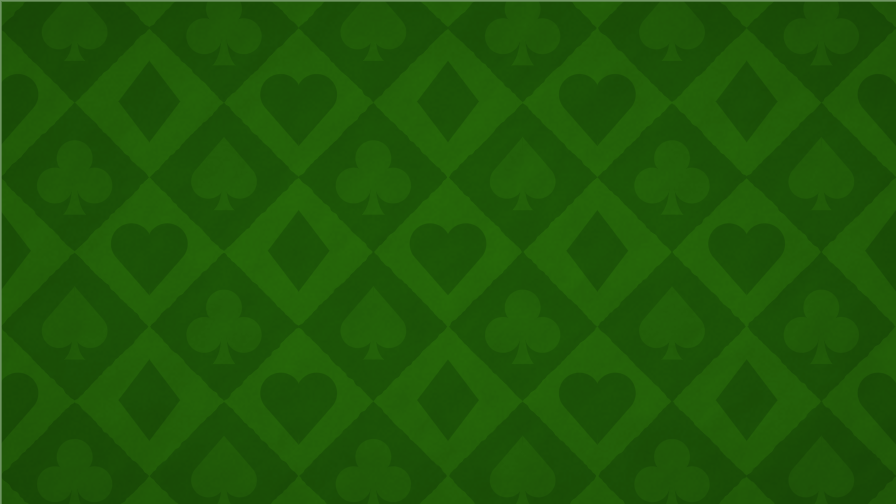
Give the GLSL for this pattern, as a WebGL 2 fragment shader.

```glsl
#version 300 es
precision highp float;
// Green card-table cloth: a diamond checker with tone-on-tone card suits.

#define CELLS_ACROSS 6.0
#define WEAR 0.09
#define GRAIN 0.03
#define VIGNETTE 0.17
#define FRAY 0.012
#define RIM_WIDTH 0.011
#define LIGHT_GREEN vec3(0.143, 0.393, 0.035)
#define DARK_GREEN vec3(0.109, 0.328, 0.027)
#define SUIT_GREEN vec3(0.134, 0.374, 0.034)
#define RIM_GREEN vec3(0.44, 0.59, 0.39)

uniform vec2 u_resolution;
out vec4 fragColor;

float hash(vec2 p) {
    vec3 q = fract(p.xyx * 0.1031);
    q += dot(q, q.yzx + 33.33);
    return fract((q.x + q.y) * q.z);
}

float valueNoise(vec2 p) {
    vec2 i = floor(p), f = fract(p);
    f = f * f * (3.0 - 2.0 * f);
    return mix(mix(hash(i), hash(i + vec2(1, 0)), f.x),
               mix(hash(i + vec2(0, 1)), hash(i + vec2(1, 1)), f.x), f.y);
}

float fbm(vec2 p) {
    float sum = 0.0, amp = 0.5;
    for (int i = 0; i < 4; i++) {
        sum += amp * valueNoise(p);
        p = p * 2.03 + 17.3;
        amp *= 0.5;
    }
    return sum;
}

// Convex hull of a circle and a point.
float teardrop(vec2 p, vec2 center, float r, vec2 tip) {
    float h = length(tip - center);
    vec2 axis = (tip - center) / h;
    p -= center;
    p = vec2(abs(p.x * axis.y - p.y * axis.x), dot(p, axis));
    float b = r / h, a = sqrt(1.0 - b * b);
    float k = dot(p, vec2(-b, a));
    if (k < 0.0) return length(p) - r;
    if (k > a * h) return length(p - vec2(0.0, h));
    return dot(p, vec2(a, b)) - r;
}

// Flared foot shared by the two black suits.
float stem(vec2 p, float top, float bottom, float foot) {
    float t = clamp((top - p.y) / (top - bottom), 0.0, 1.0);
    float halfWidth = mix(0.017, foot, t * t * t * t);
    return max(abs(p.x) - halfWidth, max(bottom - p.y, p.y - top));
}

float heart(vec2 p) {
    p.x = abs(p.x);
    return teardrop(p, vec2(0.120, 0.055), 0.137, vec2(0.0, -0.29));
}

float rhombus(vec2 p) {
    return (abs(p.x) / 0.207 + abs(p.y) / 0.273 - 1.0) * 0.165;
}

float spade(vec2 p) {
    p.x = abs(p.x);
    float leaf = teardrop(p, vec2(0.105, -0.028), 0.115, vec2(0.0, 0.27));
    return min(leaf, stem(p, 0.0, -0.22, 0.07));
}

float club(vec2 p) {
    p.x = abs(p.x);
    float leaves = min(length(p - vec2(0.0, 0.128)),
                       length(p - vec2(0.132, -0.055))) - 0.12;
    leaves = min(leaves, length(p) - 0.045);
    return min(leaves, stem(p, 0.05, -0.25, 0.075));
}

void main() {
    float pixel = CELLS_ACROSS / u_resolution.x;
    vec2 size = u_resolution * pixel;
    vec2 p = gl_FragCoord.xy * pixel;
    vec2 q = p - vec2(0.0, 0.5 * size.y);
    float soft = 0.75 * pixel;

    // Light cells sit on whole numbers, dark cells halfway between.
    vec2 lightId = floor(q + 0.5), darkId = floor(q);
    vec2 a = q - lightId, b = q - darkId - 0.5;
    float edge = (abs(a.x) + abs(a.y) - 0.5) * 0.7071;
    edge += FRAY * (valueNoise(q * 36.0 + 90.0) - 0.5);
    float lightCell = 1.0 - smoothstep(-soft, soft, edge);

    // Suits alternate along both axes.
    bool oddLight = mod(lightId.x + lightId.y, 2.0) > 0.5;
    bool oddDark = mod(darkId.x + darkId.y, 2.0) > 0.5;
    float redSuit = oddLight ? heart(a) : rhombus(a - vec2(0.0, 0.008));
    float blackSuit = oddDark ? spade(b) : club(b);
    vec3 lightSide = mix(DARK_GREEN, LIGHT_GREEN, smoothstep(-soft, soft, redSuit));
    vec3 darkSide = mix(SUIT_GREEN, DARK_GREEN, smoothstep(-soft, soft, blackSuit));
    vec3 color = mix(darkSide, lightSide, lightCell);

    // Slanted blotchy wear, fine grain and darker corners.
    vec2 slant = vec2(q.x + q.y, (q.y - q.x) * 2.0);
    color *= 1.0 + WEAR * (fbm(slant * 3.0 + 60.0) - 0.47);
    color *= 1.0 + GRAIN * (valueNoise(q * 60.0 + 400.0) - 0.5);
    vec2 fromCenter = p / size * 2.0 - 1.0;
    color *= 1.02 - VIGNETTE * 0.5 * dot(fromCenter, fromCenter);

    // Pale hairline along the left and top borders.
    float rim = clamp((RIM_WIDTH - min(p.x, size.y - p.y)) / pixel + 0.5, 0.0, 1.0);
    fragColor = vec4(mix(color, RIM_GREEN, rim), 1.0);
}
```
